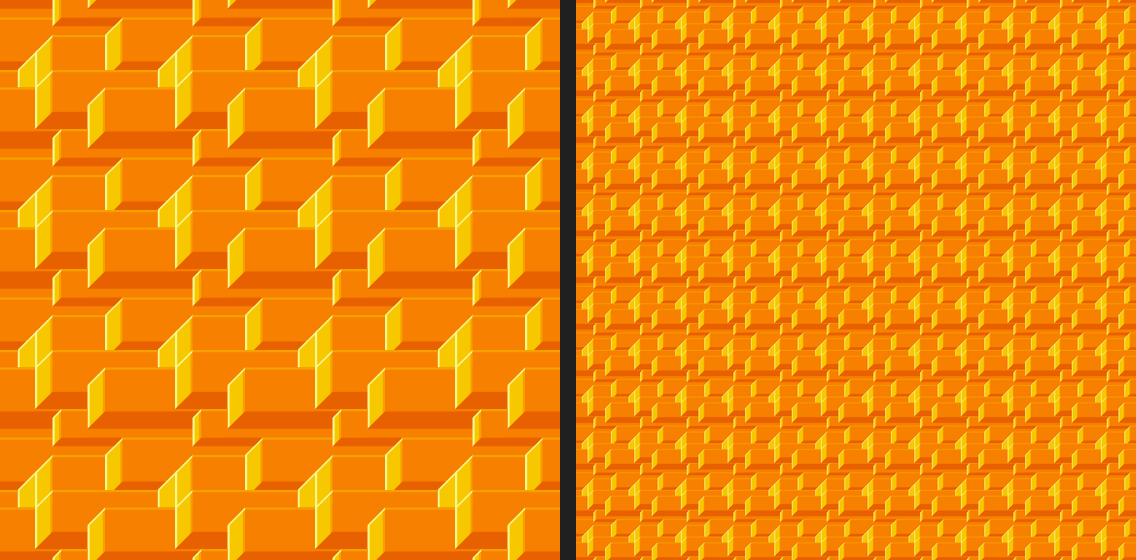
Left, the tile; right, the same tile 3 across and 3 down.
This pattern is drawn by a Shadertoy shader. Its source:

```glsl
// Seamless wall of overlapping orange blocks with yellow bevelled sides and dark undersides.

const float REPEATS = 4.0;   // cells across and down
const float CELL = 64.0;     // units per cell
const float LINE = 1.0;      // highlight width in units

const vec3 ORANGE = vec3(0.97, 0.50, 0.00);
const vec3 SHADOW = vec3(0.91, 0.38, 0.00);
const vec3 YELLOW = vec3(0.97, 0.78, 0.00);
const vec3 AMBER  = vec3(0.97, 0.63, 0.00);
const vec3 PALE   = vec3(0.97, 0.97, 0.56);

// Smoothed coverage of the interval from lo to hi
float band(float x, float lo, float hi, float soft) {
    return clamp((x - lo) / soft + 0.5, 0.0, 1.0)
         * clamp((hi - x) / soft + 0.5, 0.0, 1.0);
}

// Paints one oblique block over base; corner is the front top left of its side.
// depth: side width, height: side height, frontEnd: right end of the front face,
// underWidth: length of the underside.
vec3 block(vec3 base, vec2 p, vec2 corner, float depth, float height,
           float frontEnd, float underWidth, float soft) {
    vec2 margin = vec2(4.0, 10.0);
    vec2 q = mod(p - corner + margin, CELL) - margin;
    float slant = q.x + q.y;
    float slantSoft = soft * 1.414;

    // Underside
    float under = band(q.y, height - depth, height, soft)
                * band(slant, height, height + underWidth, slantSoft);
    vec3 color = mix(base, SHADOW, under);

    // Front face with a lit top edge
    float across = band(q.x, depth, max(frontEnd, depth), soft)
                 * step(depth, frontEnd);
    color = mix(color, ORANGE, across * band(q.y, -depth, height - depth, soft));
    color = mix(color, AMBER, across * band(q.y, -depth, LINE - depth, soft));

    // Side face with pale left and top edges and a soft right edge
    float side = band(q.x, 0.0, depth, soft) * band(slant, 0.0, height, slantSoft);
    float rightEdge = band(q.x, depth - LINE, depth + LINE, soft);
    float paleEdge = max(band(q.x, -LINE, LINE, soft),
                         band(slant, -LINE, LINE, slantSoft));
    vec3 sideColor = mix(mix(YELLOW, AMBER, rightEdge), PALE, paleEdge);
    return mix(color, sideColor, side);
}

void mainImage(out vec4 fragColor, in vec2 fragCoord) {
    vec2 uv = fragCoord / iResolution.xy;
    vec2 p = vec2(uv.x, 1.0 - uv.y) * REPEATS * CELL;   // y runs downward
    float soft = REPEATS * CELL / min(iResolution.x, iResolution.y);

    // Blocks from back to front
    vec3 color = ORANGE;
    color = block(color, p, vec2(48.0, 16.0), 8.0, 20.0, 40.0, 20.0, soft);
    color = block(color, p, vec2( 8.0, 32.0), 9.0, 16.0,  0.0,  0.0, soft);
    color = block(color, p, vec2(16.0, 24.0), 8.0, 24.0, 32.0,  0.0, soft);
    color = block(color, p, vec2(16.0, 40.0), 8.0, 19.0, 56.0, 32.0, soft);
    color = block(color, p, vec2(40.0, 48.0), 8.0, 20.0, 40.0, 48.0, soft);
    color = block(color, p, vec2(24.0, 63.0), 4.0, 13.0, 16.0, 28.0, soft);

    fragColor = vec4(color, 1.0);
}
```
